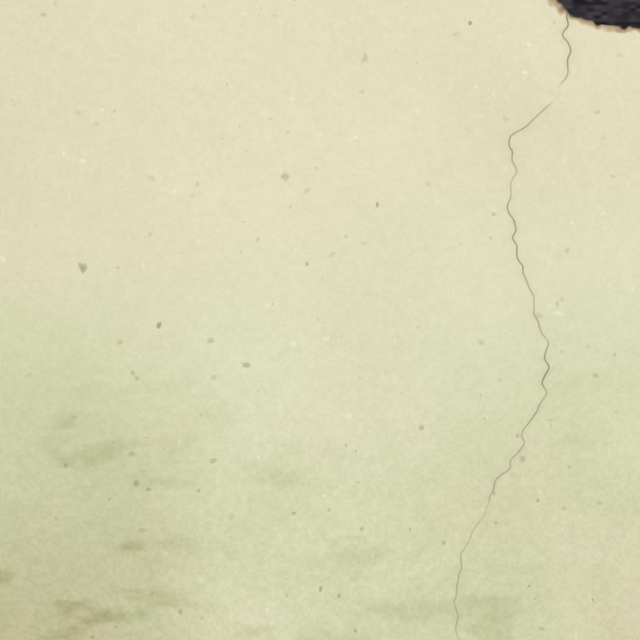
Give the GLSL for this texture, as a WebGL 2 fragment shader.

```glsl
#version 300 es
precision highp float;
// Aged cream plaster with soft olive stains, fine grain, a hairline crack and a dark rounded corner patch.

uniform vec2 u_resolution;
out vec4 outColor;

const vec3 CREAM = vec3(0.893, 0.874, 0.752);
const vec3 OLIVE = vec3(0.685, 0.675, 0.512);
const vec3 GREEN_TINT = vec3(-0.026, 0.008, -0.010);
const vec3 CRACK_COLOR = vec3(0.50, 0.48, 0.37);
const vec3 FLECK_COLOR = vec3(0.52, 0.51, 0.40);
const vec3 PATCH_COLOR = vec3(0.20, 0.19, 0.21);
const vec3 RIM_COLOR = vec3(0.62, 0.48, 0.33);
const vec2 PATCH_CENTER = vec2(0.985, 1.022);
const vec2 PATCH_RADII = vec2(0.130, 0.070);
const float CLOUD_AMOUNT = 0.30;
const float GRAIN_AMOUNT = 0.034;
const float CRACK_WIDTH = 0.0013;

float hash(vec2 p) {
    vec3 q = fract(vec3(p.xyx) * 0.1031);
    q += dot(q, q.yzx + 33.33);
    return fract((q.x + q.y) * q.z);
}

float noise(vec2 p) {
    vec2 i = floor(p), f = fract(p);
    f = f * f * (3.0 - 2.0 * f);
    return mix(mix(hash(i), hash(i + vec2(1, 0)), f.x),
               mix(hash(i + vec2(0, 1)), hash(i + vec2(1, 1)), f.x), f.y);
}

float fbm(vec2 p) {
    float sum = 0.0, weight = 0.5;
    for (int i = 0; i < 5; i++) {
        sum += weight * noise(p);
        p = mat2(1.6, 1.2, -1.2, 1.6) * p + 17.3;
        weight *= 0.5;
    }
    return sum;
}

// Sparse irregular spots, one candidate per jittered cell
float flecks(vec2 p, float cells, float chance, float radius, float seed) {
    vec2 g = p * cells;
    float cover = 0.0;
    for (int y = -1; y <= 1; y++)
    for (int x = -1; x <= 1; x++) {
        vec2 id = floor(g) + vec2(x, y);
        float pick = hash(id + seed);
        if (pick > chance) continue;
        vec2 center = id + vec2(hash(id + seed + 11.7), hash(id + seed + 29.1));
        vec2 d = (g - center) / cells;
        d.x *= mix(0.6, 1.6, hash(id + seed + 41.3));
        float size = radius * mix(0.5, 1.3, hash(id + seed + 53.9));
        float edge = length(d) + size * 0.9 * (noise(p * 170.0 + seed) - 0.5);
        cover = max(cover, (1.0 - smoothstep(size * 0.2, size, edge)) * (0.4 + 0.6 * pick / chance));
    }
    return cover;
}

// Horizontal position of the crack at height y
float crackPath(float y) {
    float x = 0.713 + 0.143 * smoothstep(0.07, 0.44, y) - 0.057 * smoothstep(0.42, 0.67, y)
            + 0.088 * smoothstep(0.77, 0.88, y);
    return x + 0.003 * sin(y * 71.0) + 0.002 * sin(y * 163.0 + 1.7)
             + 0.007 * (noise(vec2(y * 75.0, 3.0)) - 0.5);
}

void main() {
    vec2 p = gl_FragCoord.xy / u_resolution;
    float px = 1.0 / u_resolution.y;

    // Broad shading: darker below, darkest at the lower left
    float low = 1.0 - smoothstep(0.0, 0.62, p.y);
    float left = 1.0 - smoothstep(0.0, 0.42, p.x);
    float cloud = fbm(p * 5.0 + 4.0) - 0.48;
    float shade = 0.03 + 0.20 * low + 0.06 * left + 0.38 * low * left;
    shade += cloud * CLOUD_AMOUNT * (0.6 + 0.9 * low);

    // Smudged, sideways stains near the bottom
    float stain = smoothstep(0.56, 0.80, fbm(p * vec2(9.0, 20.0) + 31.0));
    shade += stain * low * (0.25 + 0.35 * left);
    vec3 color = mix(CREAM, OLIVE, clamp(shade, -0.08, 1.15));

    // Green cast through the middle and lower wall
    float green = smoothstep(0.30, 0.62, fbm(p * 3.0 + 9.0)) * (1.0 - smoothstep(0.35, 0.8, p.y));
    color += GREEN_TINT * green;

    // Fine grain in two sizes
    float grain = 0.6 * noise(p * 230.0) + 0.4 * noise(p * 105.0 + 7.0) - 0.5;
    color += grain * GRAIN_AMOUNT * (1.0 + 0.8 * low);

    // Dark and pale flecks
    float dark = 0.55 * flecks(p, 7.0, 0.20, 0.010, 5.0);
    dark = max(dark, (0.22 + 0.22 * low) * flecks(p, 36.0, 0.12, 0.005, 83.0));
    color = mix(color, FLECK_COLOR, dark);
    color += 0.05 * flecks(p, 30.0, 0.10, 0.005, 131.0);

    // Hairline crack with uneven strength
    float slope = (crackPath(p.y + 0.004) - crackPath(p.y - 0.004)) / 0.008;
    float crackDist = abs(p.x - crackPath(p.y)) / sqrt(1.0 + slope * slope);
    float line = 1.0 - smoothstep(CRACK_WIDTH - px, CRACK_WIDTH + px, crackDist);
    float halo = exp(-crackDist * 190.0);
    float strength = mix(0.3, 0.8, noise(vec2(p.y * 34.0, 8.0)));
    strength *= mix(0.55, 1.0, smoothstep(0.2, 0.42, p.y));
    strength *= 1.0 - 0.8 * smoothstep(0.83, 0.845, p.y) * (1.0 - smoothstep(0.86, 0.88, p.y));
    color = mix(color, CRACK_COLOR, strength * max(line, 0.16 * halo));

    // Dark rounded patch with a warm ragged rim
    vec2 e = (p - PATCH_CENTER) / PATCH_RADII;
    float patchDist = (length(e) - 1.0) * PATCH_RADII.y + 0.006 * (noise(p * 120.0) - 0.5);
    float rim = 1.0 - smoothstep(-0.002, 0.005, patchDist);
    float body = 1.0 - smoothstep(-0.007, -0.001, patchDist);
    color = mix(color, RIM_COLOR, 0.65 * rim);
    color = mix(color, PATCH_COLOR + 0.16 * (noise(p * vec2(90.0, 190.0)) - 0.5), body);

    outColor = vec4(clamp(color, 0.0, 1.0), 1.0);
}
```
